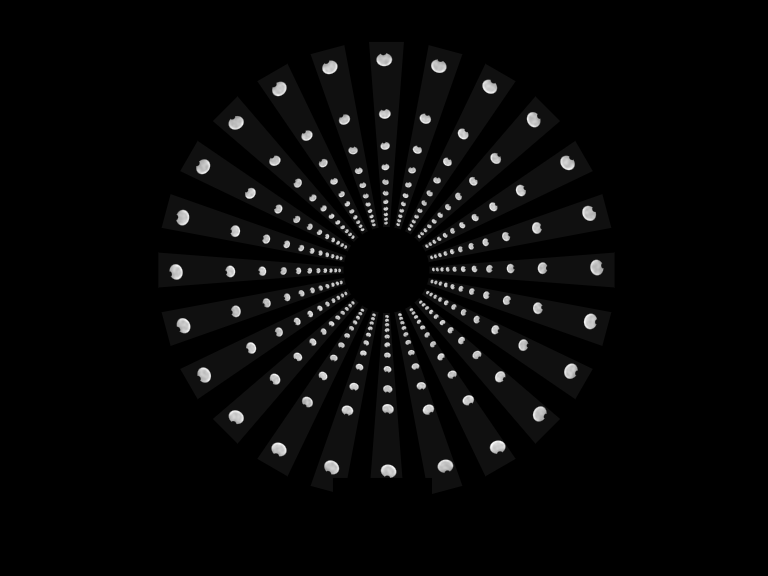
Give the GLSL for this background, as a Shadertoy shader.

```glsl
// A dark wheel of 24 tapering spokes, each carrying a row of pale, bean-shaped
// beads that shrink towards an empty hub as if seen down a tunnel.
// Angular repeat folds the plane to one spoke; a loop spaces beads by 1 / depth.

#define SPOKES 24.0
#define BEADS 11
#define HUB vec2(0.0043, 0.0312)  // offset from the canvas centre, in heights
#define INNER_RADIUS 0.0747
#define OUTER_RADIUS 0.396
#define SPOKE_SLOPE 0.0765        // half width per unit of radius
#define BEAD_SIZE 0.037           // half width per unit of radius
#define DEPTH_SCALE 1.052
#define DEPTH_START 2.88
#define SPOKE_COLOR vec3(0.063)

const float TAU = 6.2831853;

float hash(vec2 p) {
    return fract(sin(dot(p, vec2(127.1, 311.7))) * 43758.55);
}

vec2 gradient(vec2 cell) {
    float angle = TAU * hash(cell);
    return vec2(cos(angle), sin(angle));
}

float gradientNoise(vec2 p) {
    vec2 i = floor(p), f = fract(p);
    vec2 w = f * f * (3.0 - 2.0 * f);
    vec2 e = vec2(1.0, 0.0);
    float low = mix(dot(gradient(i), f), dot(gradient(i + e), f - e), w.x);
    float high = mix(dot(gradient(i + e.yx), f - e.yx),
                     dot(gradient(i + 1.0), f - 1.0), w.x);
    return mix(low, high, w.y);
}

// Coverage of the region where the distance is negative
float fill(float dist, float pixel) {
    return clamp(0.5 - dist / pixel, 0.0, 1.0);
}

float boxDistance(vec2 p, vec2 halfSize) {
    vec2 d = abs(p) - halfSize;
    return length(max(d, 0.0)) + min(max(d.x, d.y), 0.0);
}

// Rounded bead with a bite on its outward (+x) side, in units of its half width
float beadDistance(vec2 q) {
    float body = (length(q / vec2(0.84, 1.0)) - 1.0) * 0.9;
    float bite = length(q - vec2(1.0, 0.1)) - 0.42;
    return max(body, -bite);
}

void mainImage(out vec4 fragColor, in vec2 fragCoord) {
    float pixel = 1.0 / iResolution.y;
    vec2 p = (fragCoord - 0.5 * iResolution.xy) * pixel - HUB;

    // Fold into the frame of the nearest spoke: x runs outward, y across
    float spoke = mod(floor(atan(p.y, p.x) / TAU * SPOKES + 0.5), SPOKES);
    float angle = spoke * TAU / SPOKES;
    vec2 axis = vec2(cos(angle), sin(angle));
    vec2 local = vec2(dot(p, axis), dot(p, vec2(-axis.y, axis.x)));

    // Spoke with a flat outer end, clipped by the hub and a notch below
    float wedge = abs(local.y) - SPOKE_SLOPE * local.x;
    wedge = max(wedge, local.x - OUTER_RADIUS);
    wedge = max(wedge, INNER_RADIUS - length(p));
    float notch = boxDistance(p - vec2(-0.007, -0.411), vec2(0.086, 0.05));
    wedge = max(wedge, -notch);
    vec3 color = SPOKE_COLOR * fill(wedge, pixel);

    // Beads lean away from the lowest spoke and sag inward around it
    float fromBottom = mod(angle + 0.75 * TAU, TAU) - 0.5 * TAU;
    fromBottom = mod(angle - 0.25 * TAU, TAU) - 0.5 * TAU;
    float lean = 0.0105 + 0.085 * fromBottom * exp(-pow(fromBottom / 0.73, 2.0));
    float sag = exp(-pow(fromBottom / 0.37, 2.0));

    for (int k = 0; k < BEADS; k++) {
        float depth = float(k);
        float radius = DEPTH_SCALE / (DEPTH_START + depth);
        float size = BEAD_SIZE * radius;
        radius -= sag * (0.016 * exp(-0.3 * depth) + (k == 1 ? 0.018 : 0.0));
        vec2 center = radius * vec2(cos(lean), sin(lean));
        vec2 q = (local - center) / size;

        // Small turn and tone shift give every bead its own look
        vec2 id = vec2(spoke, depth);
        float turn = 0.7 * (hash(id + 7.3) - 0.5);
        q = mat2(cos(turn), -sin(turn), sin(turn), cos(turn)) * q;
        float d = beadDistance(q);
        float rim = smoothstep(-0.4, -0.1, d) * smoothstep(0.5, -0.4, q.x);
        float tone = 0.78 + 0.14 * rim - 0.12 * smoothstep(0.1, 0.8, q.x);
        tone += 0.10 * gradientNoise(q * 2.0 + id * 5.37) + 0.06 * (hash(id) - 0.5);
        color = mix(color, vec3(tone), fill(d * size, pixel * 1.2));
    }
    fragColor = vec4(color, 1.0);
}
```
